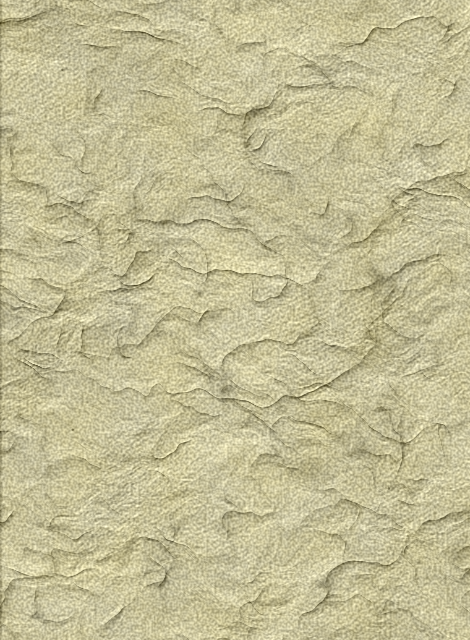
A WebGL 1 fragment shader for this texture:

```glsl
precision highp float;

uniform vec2 u_resolution;

#define PAPER vec3(0.786, 0.762, 0.606)
#define SHADE_TINT vec3(1.0, 1.0, 0.95)
#define LIGHT_DIR vec2(-0.45, 0.89)
#define RELIEF 0.047
#define CREASE_WIDTH 0.0036
#define CREASE_DEPTH 0.023
#define CREASE_SHADE 0.13
#define GRAIN_DIR -0.38
#define WEAVE_DIR 0.5
#define WEAVE_FREQ 145.0
#define WEAVE_GAIN 0.06
#define FIBRE_GAIN 0.23

float hash(vec2 p) {
  vec3 q = fract(vec3(p.xyx) * 0.1031);
  q += dot(q, q.yzx + 33.33);
  return fract((q.x + q.y) * q.z);
}

vec2 gradientAt(vec2 cell) {
  float a = 6.2832 * hash(cell);
  return vec2(cos(a), sin(a));
}

// Signed gradient noise
float noise(vec2 p) {
  vec2 i = floor(p), f = p - i;
  vec2 u = f * f * f * (f * (f * 6.0 - 15.0) + 10.0);
  vec2 e = vec2(1.0, 0.0);
  float low = mix(dot(gradientAt(i), f),
                  dot(gradientAt(i + e), f - e), u.x);
  float high = mix(dot(gradientAt(i + e.yx), f - e.yx),
                   dot(gradientAt(i + 1.0), f - 1.0), u.x);
  return mix(low, high, u.y);
}

vec2 rotate(vec2 p, float a) {
  float c = cos(a), s = sin(a);
  return vec2(c * p.x + s * p.y, c * p.y - s * p.x);
}

vec2 warp(vec2 p) {
  return vec2(noise(p * 5.0 + 11.0), noise(p * 5.0 + 47.0)) * 0.06
       + vec2(noise(p * 21.0 + 5.0), noise(p * 21.0 + 83.0)) * 0.02
       + vec2(noise(p * 55.0 + 61.0), noise(p * 55.0 + 23.0)) * 0.005;
}

// Sheet coordinates, stretched along the main fold direction
vec2 sheet(vec2 p) {
  return rotate(p + warp(p), GRAIN_DIR) * vec2(0.65, 1.0) + 20.0;
}

// Long folds that fade in and out along their length
float creases(vec2 q) {
  float sum = 0.0;
  float freq = 3.2;
  for (int i = 0; i < 5; i++) {
    vec2 shift = vec2(17.3, 9.1) * float(i + 1);
    float line = abs(noise(q * freq + shift)) / (CREASE_WIDTH * freq);
    float fade = smoothstep(-0.08, 0.4, noise(q * freq * 1.1 + shift.yx));
    sum += fade * exp(-line);
    freq *= 1.55;
  }
  return sum;
}

// Crumpled facets over several sizes
float height(vec2 p) {
  vec2 q = sheet(p);
  float h = CREASE_DEPTH * creases(q);
  float freq = 9.0;
  float weight = 0.8;
  for (int i = 0; i < 5; i++) {
    float n = noise(q * freq + 31.0 * float(i));
    h += weight * mix(n, -abs(n), 0.65) / freq;
    freq *= 2.03;
    weight *= 1.12;
  }
  return h;
}

// Rows of small bumps pressed into the sheet in patches
float weave(vec2 p) {
  vec2 w = rotate(p + 0.3 * warp(p), WEAVE_DIR) * WEAVE_FREQ * 6.2832;
  float patchy = smoothstep(-0.25, 0.35, noise(p * 7.0 + 63.0));
  return sin(w.y) * (0.65 + 0.35 * sin(w.x * 0.7)) * patchy;
}

// Rare dark flecks
float specks(vec2 p) {
  vec2 g = p * 14.0;
  vec2 cell = floor(g);
  vec2 centre = 0.2 + 0.6 * vec2(hash(cell + 3.0), hash(cell + 71.0));
  float present = step(0.97, hash(cell + 29.0));
  return present * (1.0 - smoothstep(0.01, 0.04, length(g - cell - centre)));
}

void main() {
  vec2 p = gl_FragCoord.xy / u_resolution.y;

  // Slope toward the light, with deeper shadows than highlights
  float reach = 0.0018;
  float tone = RELIEF * (height(p) - height(p + LIGHT_DIR * reach)) / reach;
  tone = tone > 0.0 ? tone / (1.0 + 2.5 * tone) : 1.1 * tone / (1.0 - 1.2 * tone);

  // Shadow gathered just under each fold
  tone -= CREASE_SHADE * min(creases(sheet(p + LIGHT_DIR * 0.002)), 1.2);

  tone += WEAVE_GAIN * weave(p);
  tone += FIBRE_GAIN * noise(p * 245.0 + 7.0);
  tone += 0.05 * noise(p * 4.0 + 90.0);
  tone -= 0.3 * specks(p);
  tone -= 0.15 * (1.0 - smoothstep(0.0, 0.005, p.x));

  // Faint yellowing
  float age = noise(p * 13.0 + 40.0) + 0.6 * noise(p * 95.0 + 19.0);
  vec3 colour = PAPER + SHADE_TINT * tone + age * vec3(0.012, 0.004, -0.035);
  gl_FragColor = vec4(clamp(colour, 0.0, 1.0), 1.0);
}
```
